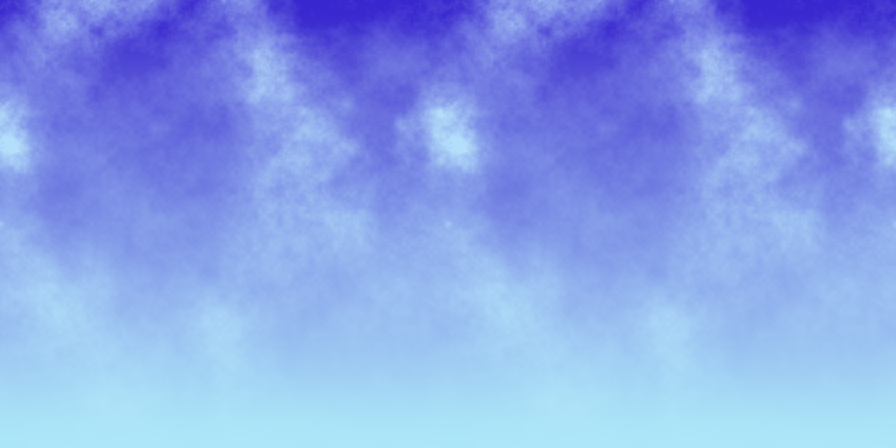
This texture is drawn by a Shadertoy shader. Its source:

```glsl
// A violet to pale cyan sky with soft, grainy clouds, in a square tile shown twice.
// Clouds are capsule-shaped falloffs bent and broken up by periodic value noise,
// then blended over a vertical gradient.

const int STREAKS = 12;

// Streak end points in tile units: start.xy, end.xy
const vec4 STREAK_ENDS[STREAKS] = vec4[STREAKS](
    vec4(-0.01, 0.73, 0.01, 0.66), vec4(0.09, 0.91, 0.15, 0.98),
    vec4(0.20, 1.00, 0.32, 1.01), vec4(0.51, 0.97, 0.60, 0.84),
    vec4(0.61, 0.82, 0.71, 0.71), vec4(0.71, 0.67, 0.67, 0.57),
    vec4(0.73, 0.56, 0.80, 0.52), vec4(0.66, 0.53, 0.60, 0.43),
    vec4(0.00, 0.46, 0.12, 0.32), vec4(0.12, 0.29, 0.26, 0.12),
    vec4(0.48, 0.26, 0.51, 0.18), vec4(0.68, 0.41, 0.94, 0.43));

// Streak radius and strength
const vec2 STREAK_SHAPE[STREAKS] = vec2[STREAKS](
    vec2(0.072, 0.72), vec2(0.085, 0.42), vec2(0.075, 0.50),
    vec2(0.085, 0.36), vec2(0.075, 0.38), vec2(0.090, 0.42),
    vec2(0.060, 0.46), vec2(0.095, 0.32), vec2(0.090, 0.34),
    vec2(0.100, 0.36), vec2(0.078, 0.50), vec2(0.110, 0.18));

// Integer lattice hash in 0..1
float hash(vec2 cell, uint seed) {
    uvec2 q = uvec2(cell);
    uint h = q.x * 1597334677u ^ q.y * 3812015801u ^ seed * 2654435769u;
    h = (h ^ (h >> 15)) * 2246822519u;
    h = (h ^ (h >> 13)) * 3266489917u;
    return float((h ^ (h >> 16)) & 65535u) / 65535.0;
}

// Value noise that repeats once per tile
float tileNoise(vec2 p, float cells, uint seed) {
    p *= cells;
    vec2 base = floor(p), f = fract(p);
    vec2 lo = mod(base, cells), hi = mod(base + 1.0, cells);
    f = f * f * (3.0 - 2.0 * f);
    float bottom = mix(hash(lo, seed), hash(vec2(hi.x, lo.y), seed), f.x);
    float top = mix(hash(vec2(lo.x, hi.y), seed), hash(hi, seed), f.x);
    return mix(bottom, top, f.y);
}

float fbm(vec2 p, float cells, int octaves, float gain, uint seed) {
    float sum = 0.0, weight = 1.0, total = 0.0;
    for (int i = 0; i < octaves; i++) {
        sum += weight * tileNoise(p, cells, seed + uint(i));
        total += weight;
        weight *= gain;
        cells *= 2.0;
    }
    return sum / total;
}

// Distance to a segment, wrapped horizontally
float wrappedSegment(vec2 p, vec2 a, vec2 b) {
    vec2 halfSpan = 0.5 * (b - a);
    vec2 d = p - 0.5 * (a + b);
    d.x -= round(d.x);
    float t = clamp(dot(d, halfSpan) / dot(halfSpan, halfSpan), -1.0, 1.0);
    return length(d - halfSpan * t);
}

// Smooth coverage of all streaks, screened together
float cloudCover(vec2 p) {
    float clear = 1.0;
    for (int i = 0; i < STREAKS; i++) {
        float d = wrappedSegment(p, STREAK_ENDS[i].xy, STREAK_ENDS[i].zw);
        float r = d / STREAK_SHAPE[i].x;
        clear *= 1.0 - STREAK_SHAPE[i].y * exp(-r * r);
    }
    return 1.0 - clear;
}

// Sky colour by height
vec3 skyColor(float y) {
    vec3 c = mix(vec3(0.67, 0.90, 0.97), vec3(0.57, 0.70, 0.93), smoothstep(0.0, 0.34, y));
    c = mix(c, vec3(0.43, 0.48, 0.88), smoothstep(0.24, 0.62, y));
    c = mix(c, vec3(0.33, 0.31, 0.84), smoothstep(0.54, 0.87, y));
    return mix(c, vec3(0.22, 0.15, 0.81), smoothstep(0.80, 1.0, y));
}

// Tiny pale glint
float glint(vec2 p, vec2 center) {
    vec2 d = p - center;
    d.x -= round(d.x);
    return exp(-dot(d, d) / 0.00004);
}

void mainImage(out vec4 fragColor, in vec2 fragCoord) {
    vec2 uv = fragCoord / iResolution.xy;
    vec2 p = vec2(fract(uv.x * 2.0), uv.y);

    // Bend the cloud outlines
    vec2 bend = vec2(fbm(p, 9.0, 5, 0.68, 11u), fbm(p, 9.0, 5, 0.68, 37u)) - 0.5;
    float cover = cloudCover(p + 0.14 * bend);

    // Break coverage into wisps and fine grain
    float grain = fbm(p, 7.0, 6, 0.74, 71u) - 0.5;
    float density = 0.14 + cover * (0.90 + 0.9 * grain) + 0.62 * grain;
    density -= 0.10 * smoothstep(0.85, 1.0, uv.y);
    density += 0.22 * (glint(p, vec2(0.0, 0.5)) + glint(p, vec2(0.5, 1.0)));
    density = clamp(density, 0.0, 1.0);

    vec3 cloud = mix(vec3(0.70, 0.91, 0.98), vec3(0.71, 0.86, 0.98), uv.y);
    fragColor = vec4(mix(skyColor(uv.y), cloud, density), 1.0);
}
```
